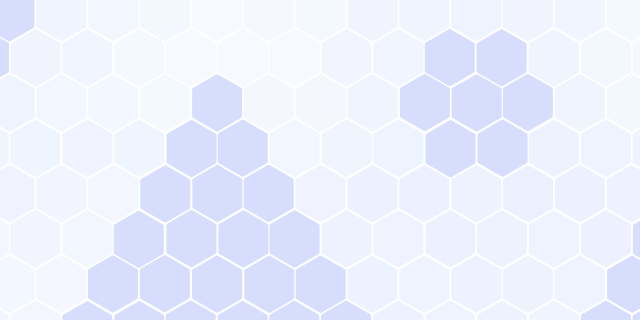
This pattern is drawn by a Shadertoy shader. Its source:

```glsl
// Pale honeycomb with thin white gaps: pointy-top cells on a staggered grid.
// Each cell takes a soft tint from broad light patches plus a hash, while
// lattice-distance rules pick the triangles and rosettes filled in blue.

const float HALF_COL = 0.0810;   // half the cell pitch across
const float ROW_STEP = 0.1415;   // distance between rows
const float HALF_GAP = 0.0029;   // half the white line width
const float CORNER   = 0.008;    // rounding radius of cell corners
const vec2  ORIGIN   = vec2(0.030, 0.961);  // centre of cell (0, 0)

const vec3 LINE_WHITE = vec3(0.996, 0.998, 1.0);
const vec3 ACCENT     = vec3(0.839, 0.867, 0.992);
const vec3 TINT_DARK  = vec3(0.918, 0.938, 1.0);
const vec3 TINT_LIGHT = vec3(0.974, 0.985, 1.0);

float hash(vec2 p) {
    return fract(sin(dot(p, vec2(127.1, 311.7))) * 43758.5);
}

// Cells are indexed by (half-column, row from the top), both of equal parity.
vec2 cellCentre(vec2 id) {
    return ORIGIN + id * vec2(HALF_COL, -ROW_STEP);
}

vec2 nearestCell(vec2 p) {
    vec2 q = (p - ORIGIN) / vec2(HALF_COL, -ROW_STEP);
    vec2 evenId = 2.0 * round(q * 0.5);
    vec2 oddId = 2.0 * round((q - 1.0) * 0.5) + 1.0;
    float evenDist = distance(p, cellCentre(evenId));
    float oddDist = distance(p, cellCentre(oddId));
    return evenDist < oddDist ? evenId : oddId;
}

// Signed distance to a pointy-top hexagon with rounded corners
float roundedHexagon(vec2 p, float apothem, float radius) {
    const vec3 k = vec3(-0.866025, 0.5, 0.57735);
    float inner = apothem - radius;
    p = abs(p.yx);
    p -= 2.0 * min(dot(k.xy, p), 0.0) * k.xy;
    p -= vec2(clamp(p.x, -k.z * inner, k.z * inner), inner);
    return length(p) * sign(p.y) - radius;
}

// Cell groups: a triangle widening downwards, and a cell with its neighbours
bool inTriangle(vec2 id, vec2 apex) {
    vec2 d = id - apex;
    return abs(d.x) <= d.y + 0.1;
}

bool inRosette(vec2 id, vec2 centre) {
    vec2 d = abs(id - centre);
    return max(d.y, 0.5 * (d.x + d.y)) < 1.1;
}

bool isAccent(vec2 id) {
    return inTriangle(id, vec2(8.0, 2.0)) || inTriangle(id, vec2(25.0, 5.0))
        || inRosette(id, vec2(18.0, 2.0)) || inRosette(id, vec2(-2.0, 0.0));
}

float patchGlow(vec2 p, vec2 centre, vec2 size) {
    vec2 d = (p - centre) / size;
    return exp(-dot(d, d));
}

vec3 paleTint(vec2 id) {
    vec2 c = cellCentre(id);
    float light = 0.30
        + 0.65 * patchGlow(c, vec2(0.70, 0.85), vec2(0.42, 0.34))
        + 0.60 * patchGlow(c, vec2(2.00, 0.85), vec2(0.18, 0.25))
        + 0.38 * patchGlow(c, vec2(0.15, 0.05), vec2(0.35, 0.30))
        - 0.15 * patchGlow(c, vec2(1.55, 0.30), vec2(0.45, 0.28));
    light += 0.20 * (hash(id) - 0.5);
    vec3 tint = mix(TINT_DARK, TINT_LIGHT, clamp(light, 0.0, 1.0));
    // Slight drift between violet and cyan
    float drift = hash(id + 17.0) - 0.5;
    return tint + 0.010 * drift * vec3(1.0, -0.7, 0.0);
}

void mainImage(out vec4 fragColor, in vec2 fragCoord) {
    vec2 p = fragCoord / iResolution.y;
    float pixel = 1.0 / iResolution.y;

    vec2 id = nearestCell(p);
    bool accent = isAccent(id);

    // Small shifts make the gaps uneven, most of all between blue cells
    vec2 shift = vec2(hash(id + 3.0), hash(id + 9.0)) - 0.5;
    shift *= accent ? 0.0034 : 0.0010;

    float d = roundedHexagon(p - cellCentre(id) - shift, HALF_COL - HALF_GAP, CORNER);
    float coverage = 1.0 - smoothstep(-0.6 * pixel, 0.6 * pixel, d);
    vec3 fill = accent ? ACCENT : paleTint(id);
    fragColor = vec4(mix(LINE_WHITE, fill, coverage), 1.0);
}
```
